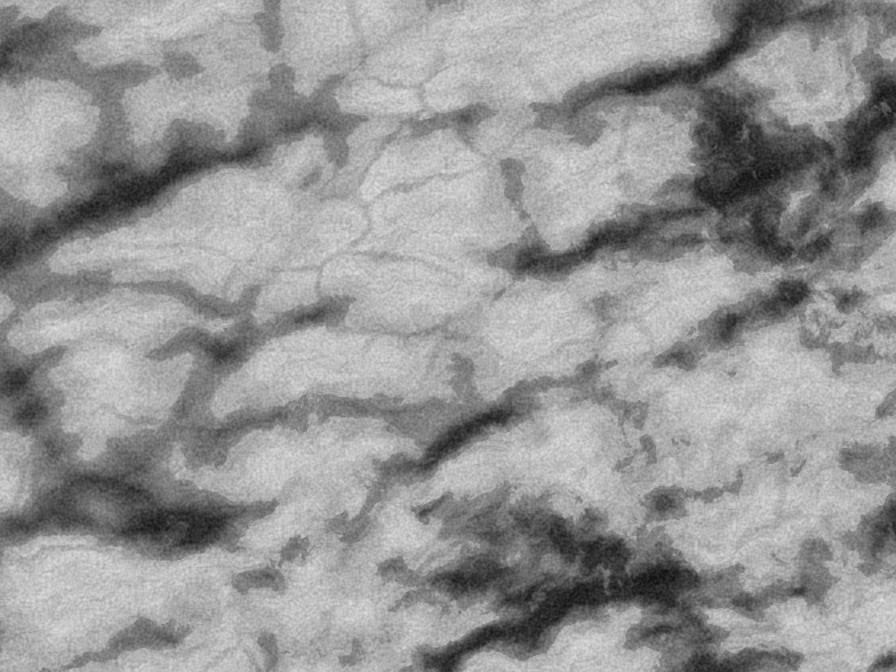
Write a Shadertoy shader that draws this texture.

```glsl
// Grey satellite-like terrain: pale plates split by dark, wind-drawn veins and crumbling smoky patches.

#define FLOW_ANGLE 0.30             // tilt of the grain, radians
#define BAND_SPACING 0.25           // distance between the main dark bands
#define PLATE_SCALE vec2(3.0, 5.2)  // plates per canvas height, along and across the flow
#define WARP 0.06                   // bending of the plates
#define INK_BIAS -0.05              // raises or lowers the dark share
#define PALE 0.765                  // tone of the plates
#define PLATE_SHADE 0.10            // dimming towards the plate rims
#define RIM_STEP 0.14               // sharp drop at the rims
#define CORE_DEPTH 0.36             // further drop in the dark cores
#define GRAIN 0.14                  // film grain strength

const float PI = 3.14159;

vec2 hash22(vec2 p) {
    vec3 h = fract(vec3(p.xyx) * vec3(0.1031, 0.1030, 0.0973));
    h += dot(h, h.yzx + 33.33);
    return fract((h.xx + h.yz) * h.zy);
}

// Gradient noise, centred on zero
float noise(vec2 p) {
    vec2 i = floor(p), f = fract(p);
    vec2 u = f * f * f * (f * (f * 6.0 - 15.0) + 10.0);
    vec2 o = vec2(0.0, 1.0);
    float a = dot(hash22(i) * 2.0 - 1.0, f);
    float b = dot(hash22(i + o.yx) * 2.0 - 1.0, f - o.yx);
    float c = dot(hash22(i + o.xy) * 2.0 - 1.0, f - o.xy);
    float d = dot(hash22(i + o.yy) * 2.0 - 1.0, f - o.yy);
    return mix(mix(a, b, u.x), mix(c, d, u.x), u.y);
}

float fbm(vec2 p, int octaves) {
    float sum = 0.0, amp = 1.0;
    for (int i = 0; i < octaves; i++) {
        sum += amp * noise(p);
        p = mat2(1.6, 1.2, -1.2, 1.6) * p + 19.7;
        amp *= 0.56;
    }
    return sum;
}

// Distance to the nearest border of a jittered Voronoi cell
float cellEdge(vec2 p) {
    vec2 cell = floor(p), f = fract(p), nearest = vec2(0.0), home = vec2(0.0);
    float best = 9.0, edge = 9.0;
    for (int j = -1; j <= 1; j++)
    for (int i = -1; i <= 1; i++) {
        vec2 g = vec2(i, j);
        vec2 r = g + hash22(cell + g + 50.0) - f;
        float d = dot(r, r);
        if (d < best) { best = d; nearest = r; home = g; }
    }
    for (int j = -2; j <= 2; j++)
    for (int i = -2; i <= 2; i++) {
        vec2 g = home + vec2(i, j);
        vec2 r = g + hash22(cell + g + 50.0) - f;
        vec2 gap = r - nearest;
        if (dot(gap, gap) > 1e-4) edge = min(edge, dot(0.5 * (r + nearest), normalize(gap)));
    }
    return edge;
}

float blob(vec2 p, vec2 centre, float tightness) {
    vec2 d = p - centre;
    return exp(-tightness * dot(d, d));
}

void mainImage(out vec4 fragColor, in vec2 fragCoord) {
    vec2 p = fragCoord / iResolution.y;

    // Flow-aligned, warped coordinates
    float c = cos(FLOW_ANGLE), s = sin(FLOW_ANGLE);
    vec2 q = vec2(c * p.x + s * p.y, c * p.y - s * p.x);
    vec2 w = q + WARP * vec2(fbm(q * 2.7 + 3.1, 3), fbm(q * 2.7 + 27.4, 3));
    w += 0.28 * WARP * vec2(fbm(q * 13.0 + 8.0, 5), fbm(q * 13.0 + 41.0, 5));

    // Broad bands, smoky zones and large tonal drift
    float phase = PI * (w.y - 0.115) / BAND_SPACING + 2.4 * fbm(q * vec2(1.6, 2.2) + 5.0, 4);
    float wave = sin(phase) / 0.4;
    float band = exp(-wave * wave);
    float smoke = blob(p, vec2(1.12, 0.74), 18.0) + blob(p, vec2(0.22, 0.25), 22.0)
                + blob(p, vec2(0.88, 0.13), 24.0);
    float drift = fbm(w * vec2(1.6, 3.4) + 12.0, 5);

    // Crumbling is strongest towards the lower right and inside the smoke
    float rough = smoothstep(-0.1, 0.8, p.x - p.y + 0.4 * smoke + 0.8 * noise(p * 3.0 + 60.0));
    float crumb = fbm(w * vec2(13.0, 17.0) + 31.0, 6);

    // Ink field: positive inside the veins, negative on the plates
    float edge = cellEdge(w * PLATE_SCALE);
    float ink = INK_BIAS + 0.45 * band + 0.5 * drift + 0.45 * smoke - 2.0 * edge
              + mix(0.22, 0.65, rough) * crumb;

    // Plates, sharp rims and dark wispy cores
    float wisps = fbm(w * vec2(15.0, 36.0) + 90.0, 5);
    float rim = smoothstep(-0.08, 0.0, ink);
    float core = smoothstep(-0.06, 0.66, ink + 0.2 * wisps);
    float tone = PALE - PLATE_SHADE * smoothstep(-0.5, -0.08, ink) - RIM_STEP * rim - CORE_DEPTH * core;

    // Hairline cracks and creases on the plates
    float crack = 1.0 - smoothstep(0.01, 0.06, cellEdge(w * PLATE_SCALE * 1.7 + 9.0));
    float crease = 1.0 - smoothstep(0.0, 0.08, abs(fbm(w * vec2(5.0, 17.0) + 70.0, 4)));
    float patchy = smoothstep(-0.15, 0.25, noise(p * 4.0 + 15.0));
    tone -= (1.0 - rim) * (0.10 * crack * patchy + 0.045 * crease);

    // Wind streaks, pale flecks in rough ground and film grain
    tone += mix(0.07, 0.10, rim) * wisps;
    tone += 0.16 * rough * rim * smoothstep(0.25, 0.5, fbm(w * vec2(24.0, 18.0) + 55.0, 4));
    tone += GRAIN * noise(p * 210.0) + 0.4 * GRAIN * noise(p * 120.0 + 7.0);

    fragColor = vec4(vec3(clamp(tone, 0.08, 0.9)), 1.0);
}
```
